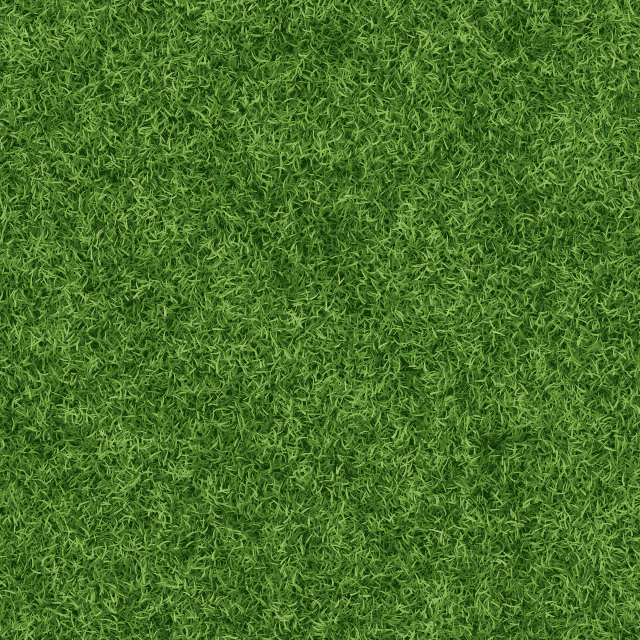
A WebGL 2 fragment shader for this texture:

```glsl
#version 300 es
precision highp float;
// Dense lawn seen from above: many layers of short, curved, tapering blades.
// Each layer is a jittered grid with one blade per cell; deeper layers are
// darker, and gradient noise turns neighbouring blades into loose tufts.

#define LAYERS 15
#define CELLS 72.0          // grid cells across the canvas
#define BLADE_WIDTH 0.0014  // half width, canvas units
#define BEND 0.8            // spread of blade curvature
#define TUFT_SCALE 15.0     // tufts across the canvas
#define TUFT_TURN 2.4       // radians a tuft may lean
#define SPREAD 2.7          // radians of random turn per blade
#define DEPTH_TONE 1.06     // tone gained from bottom to top layer
#define BLADE_TONE 0.92     // random tone range of blades
#define BASE_TONE -0.25
#define PALE_SHARE 0.04     // share of pale, dry blades
#define PATCH_TONE 0.3      // strength of light and dark patches

uniform vec2 u_resolution;
out vec4 fragColor;

const vec3 GREENS[6] = vec3[6](
  vec3(0.11, 0.24, 0.05), vec3(0.18, 0.33, 0.09), vec3(0.24, 0.42, 0.13),
  vec3(0.31, 0.50, 0.16), vec3(0.39, 0.58, 0.21), vec3(0.52, 0.69, 0.31));
const vec3 PALE = vec3(0.72, 0.80, 0.48);

// Three random values in 0..1 from integer coordinates
vec3 hash3(ivec3 cell) {
  uvec3 v = uvec3(cell + 4096) * 1664525u + 1013904223u;
  v.x += v.y * v.z; v.y += v.z * v.x; v.z += v.x * v.y;
  v ^= v >> 16u;
  v.x += v.y * v.z; v.y += v.z * v.x; v.z += v.x * v.y;
  return vec3(v >> 8u) / 16777216.0;
}

float cornerSlope(ivec2 corner, vec2 offset) {
  float a = 6.2832 * hash3(ivec3(corner, 991)).x;
  return dot(vec2(cos(a), sin(a)), offset);
}

float gradientNoise(vec2 p) {
  ivec2 i = ivec2(floor(p));
  vec2 f = fract(p);
  vec2 u = f * f * f * (f * (f * 6.0 - 15.0) + 10.0);
  float low = mix(cornerSlope(i, f),
                  cornerSlope(i + ivec2(1, 0), f - vec2(1, 0)), u.x);
  float high = mix(cornerSlope(i + ivec2(0, 1), f - vec2(0, 1)),
                   cornerSlope(i + ivec2(1, 1), f - vec2(1, 1)), u.x);
  return mix(low, high, u.y);
}

// Greens from dark to light, running on slightly past both ends
vec3 greenRamp(float tone) {
  float x = clamp(tone, -0.12, 1.08) * 5.0;
  int i = int(clamp(x, 0.0, 4.0));
  return mix(GREENS[i], GREENS[i + 1], x - float(i));
}

// Paints the blade of one cell over the colour below it
vec3 paintBlade(vec3 below, vec2 p, ivec2 cell, int layer, vec2 shift,
                float patchTone, float pixel) {
  vec3 place = hash3(ivec3(cell, layer));
  vec2 root = vec2(cell) + place.xy;
  vec2 d = p - root;
  if (dot(d, d) > 1.1) return below;
  vec3 look = hash3(ivec3(cell.yx, layer + 100));

  // Blade frame: x runs from base to tip, y across
  vec2 canvasPos = (root - shift) / CELLS;
  float angle = 1.5708 + TUFT_TURN * gradientNoise(canvasPos * TUFT_SCALE)
              + SPREAD * (place.z - 0.5);
  vec2 dir = vec2(cos(angle), sin(angle));
  float halfLength = mix(0.55, 0.95, look.x);
  float x = dot(d, dir) / halfLength;
  float bend = BEND * (look.y - 0.5);
  float across = (dot(d, vec2(-dir.y, dir.x)) - bend * halfLength * x * x)
               / (CELLS * sqrt(1.0 + 4.0 * bend * bend * x * x));

  // Tapered outline with a narrow soft edge
  float t = 0.5 + 0.5 * x;
  float width = BLADE_WIDTH * mix(0.65, 1.25, fract(look.x * 7.0))
              * max(1.0 - t * t, 0.0);
  float cover = clamp((width - abs(across)) / pixel + 0.5, 0.0, 1.0)
              * min(1.0, 2.0 * width / pixel) * smoothstep(0.0, 0.12, t);

  // Lighter towards the tip and on one side
  float depth = float(layer) / float(LAYERS - 1);
  float tone = BASE_TONE + DEPTH_TONE * depth + BLADE_TONE * (look.z - 0.5)
             + 0.36 * (t - 0.45) + patchTone
             + 0.14 * clamp(across / max(width, 0.0001), -1.0, 1.0);
  float pale = step(1.0 - PALE_SHARE, fract(look.y * 13.0)) * depth;
  vec3 color = mix(greenRamp(tone + 0.15 * pale), PALE, 0.65 * pale);
  return mix(below, color, cover);
}

void main() {
  vec2 uv = gl_FragCoord.xy / u_resolution.y;
  float pixel = 0.85 / u_resolution.y;
  vec3 color = greenRamp(-0.1);

  // Broad patches and smaller clumps of light and shade
  float patchTone = PATCH_TONE * (0.7 * gradientNoise(uv * 7.0 + 20.0)
                                + gradientNoise(uv * 24.0 + 50.0));

  // Layers from the soil up
  for (int layer = 0; layer < LAYERS; layer++) {
    vec2 shift = hash3(ivec3(layer, 7, 31)).xy;
    vec2 p = uv * CELLS + shift;
    ivec2 home = ivec2(floor(p));
    for (int j = -1; j <= 1; j++)
      for (int i = -1; i <= 1; i++)
        color = paintBlade(color, p, home + ivec2(i, j), layer, shift, patchTone, pixel);
  }
  fragColor = vec4(color, 1.0);
}
```
